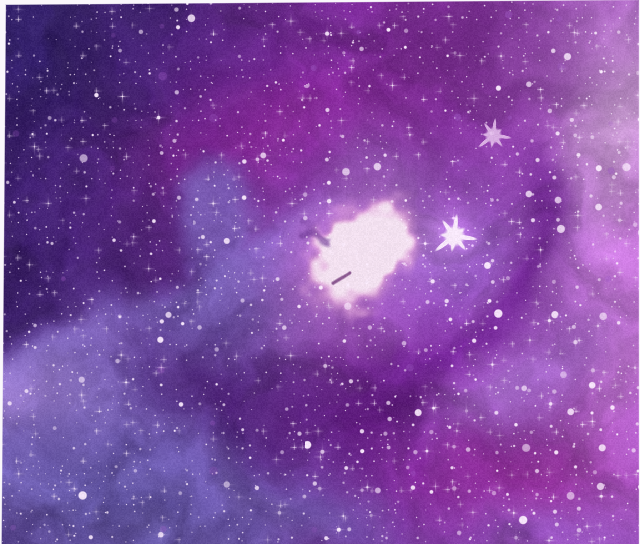
A Shadertoy shader for this background:

```glsl
// A violet nebula: a blue cloud bank with a pillar, a blazing core and pink haze.
// Soft tilted glows are blended over noise-warped space, then hashed star grids
// and two spiky stars are added. Units are canvas heights, origin lower left.

float hash(vec2 p) {
    vec3 q = fract(p.xyx * vec3(.1031, .1030, .0973));
    q += dot(q, q.yzx + 33.33);
    return fract((q.x + q.y) * q.z);
}

float noise(vec2 p) {
    vec2 i = floor(p), f = fract(p);
    f = f * f * (3. - 2. * f);
    return mix(mix(hash(i), hash(i + vec2(1, 0)), f.x),
               mix(hash(i + vec2(0, 1)), hash(i + vec2(1, 1)), f.x), f.y);
}

float fbm(vec2 p) {
    float sum = 0., amp = .5;
    for (int i = 0; i < 5; i++) {
        sum += amp * noise(p);
        p = mat2(1.6, 1.2, -1.2, 1.6) * p + 7.3;
        amp *= .5;
    }
    return sum;
}

// Gaussian ellipse, its first radius turned counterclockwise by angle
float glow(vec2 p, vec2 centre, vec2 radius, float angle) {
    float c = cos(angle), s = sin(angle);
    vec2 q = mat2(c, -s, s, c) * (p - centre) / radius;
    return exp(-dot(q, q));
}

float segment(vec2 p, vec2 a, vec2 b) {
    vec2 d = b - a;
    return length(p - a - d * clamp(dot(p - a, d) / dot(d, d), 0., 1.));
}

// One jittered star per grid cell; the rarest also get four thin rays
float starLayer(vec2 p, float cells, float density, float size) {
    vec2 id = floor(p * cells);
    vec2 jitter = vec2(hash(id + 11.), hash(id + 47.));
    vec2 d = abs(fract(p * cells) - .25 - .5 * jitter) / cells;
    float pick = hash(id + cells), aa = .8 / iResolution.y;
    float r = size * (.45 + .55 * hash(id + 83.));
    float disc = smoothstep(r + aa, r - aa, length(d));
    float rays = exp(-min(d.x, d.y) / .0012 - max(d.x, d.y) / .005);
    return step(pick, density) * (.45 + .55 * hash(id + 29.))
         * max(disc, rays * step(pick, density * .12));
}

float spikyStar(vec2 p, vec2 centre, float size) {
    vec2 d = p - centre;
    float a = atan(d.y, d.x), r = length(d) / size;
    float spikes = pow(abs(cos(a * 4. + .5)), 5.) * (.6 + .4 * cos(a * 3. + 1.));
    return smoothstep(.2, -.2, r - .75 - 1.1 * spikes);
}

void mainImage(out vec4 fragColor, in vec2 fragCoord) {
    vec2 p = fragCoord / iResolution.y;
    float wide = iResolution.x / iResolution.y;
    vec2 warp = vec2(fbm(p * 6.), fbm(p * 6. + 31.)) - .48;
    vec2 w = p + .11 * warp;
    float wisps = fbm(p * 9. + 4. * warp);

    // Dark indigo sky turning violet, then pink at the right
    vec3 col = mix(vec3(.23, .12, .41), vec3(.49, .17, .59), smoothstep(0., .8, w.x));
    col = mix(col, vec3(.64, .33, .75), smoothstep(.72, 1.18, w.x));
    col = mix(col, vec3(.17, .12, .38), .7 * glow(w, vec2(.03, 1.), vec2(.3, .22), 0.));
    col = mix(col, vec3(.54, .13, .57), .7 * glow(w, vec2(.52, .75), vec2(.24, .1), .25));
    col = mix(col, vec3(.76, .60, .79), .9 * glow(w, vec2(1.13, .77), vec2(.12, .24), 0.));
    col = mix(col, vec3(.78, .48, .83), .7 * glow(w, vec2(1.16, .4), vec2(.13, .26), -.2));

    // Cloud bank with its pillar, brighter along the rim
    float rim = .33 + .55 * w.x - w.y;
    float bank = smoothstep(-.03, .05, rim) * smoothstep(.68, .4, w.x);
    float pillar = smoothstep(.09, .025, segment(w, vec2(.41, .65), vec2(.4, .45)));
    col = mix(col, mix(vec3(.37, .26, .60), vec3(.51, .44, .75), wisps), max(bank, pillar * .85));
    col = mix(col, vec3(.66, .53, .83), .75 * glow(w, vec2(.03, .28), vec2(.16, .06), -.15));
    col = mix(col, vec3(.53, .43, .75), .55 * glow(w, vec2(.17, .36), vec2(.13, .08), .4));
    col = mix(col, vec3(.34, .32, .60), .55 * glow(w, vec2(.2, .08), vec2(.28, .16), 0.));

    // Dark lanes below, and blue haze on the lower edge
    col = mix(col, vec3(.29, .12, .45), .85 * glow(w, vec2(.42, .27), vec2(.2, .09), -.55));
    col = mix(col, vec3(.33, .08, .45), .9 * glow(w, vec2(.7, .23), vec2(.2, .1), -.2));
    col = mix(col, vec3(.58, .17, .59), .7 * glow(w, vec2(.97, .14), vec2(.2, .1), 0.));
    col = mix(col, vec3(.43, .34, .66), .75 * glow(w, vec2(.56, .04), vec2(.22, .06), -.35));
    col = mix(col, vec3(.52, .32, .70), .6 * glow(w, vec2(1., .02), vec2(.22, .06), 0.));
    col = mix(col, vec3(.68, .45, .83), .8 * glow(w, vec2(.95, .3), vec2(.17, .06), .55));

    // Halo around the core, with a dark arc sweeping under it
    col = mix(col, vec3(.59, .41, .80), .85 * glow(w, vec2(.75, .55), vec2(.23, .16), -.2));
    vec2 arc = w - vec2(.72, .58);
    float ring = exp(-pow((length(arc) - .26 - .05 * arc.x) / .035, 2.));
    col = mix(col, vec3(.43, .13, .57), .75 * ring * smoothstep(-.15, .12, arc.x - arc.y - .12));
    col = mix(col, vec3(.78, .50, .84), .85 * glow(w, vec2(.65, .53), vec2(.16, .11), .9));
    col *= .78 + .46 * wisps;
    col += .07 * (fbm(p * 28. + 5. * warp) - .48);

    // Blazing core, cut by a filament and a small crack
    vec2 ragged = p + .09 * warp + .035 * (vec2(noise(p * 45.), noise(p * 45. + 9.)) - .5);
    float core = glow(ragged, vec2(.667, .527), vec2(.105, .073), .9);
    col = mix(col, vec3(.94, .70, .88), .8 * smoothstep(.12, .45, core));
    col = mix(col, vec3(.95, .88, .94), smoothstep(.28, .52, core));
    float filament = segment(ragged, vec2(.55, .565), vec2(.613, .542));
    col = mix(col, vec3(.45, .24, .60), .65 * smoothstep(.014, .002, filament));
    float crack = segment(p + .02 * warp, vec2(.612, .477), vec2(.643, .496));
    col = mix(col, vec3(.45, .22, .48), .8 * smoothstep(.005, .001, crack));

    // Stars from dust to discs, the large ones crowding to the right
    float crowd = smoothstep(.1, 1., p.x) * smoothstep(1.05, .6, p.y);
    float stars = starLayer(p, 75., .3, .0013);
    stars = max(stars, starLayer(p + 3., 42., .35, .0023));
    stars = max(stars, starLayer(p + 7., 26., .12 + .4 * crowd, .0042));
    stars = max(stars, starLayer(p + 5., 15., .02 + .3 * crowd, .0078));
    col = mix(col, vec3(.98, .92, .99), stars);
    col = mix(col, vec3(.63, .36, .78), .45 * starLayer(p + 13., 11., .22, .008));
    col += vec3(.2, .15, .2) * glow(p, vec2(.835, .566), vec2(.045), 0.);
    col = mix(col, vec3(.97, .91, .98), spikyStar(p, vec2(.835, .566), .023));
    col = mix(col, vec3(.88, .73, .91), .9 * spikyStar(p, vec2(.907, .751), .018));

    // Fine grain and the slightly tilted pale border
    col += .04 * (hash(floor(p * 436.)) - .5);
    float inset = min(min(p.x - .003 - .008 * p.y, 1. - p.y - .009 * (1. - p.x / wide)),
                      wide - .002 - p.x);
    col = mix(vec3(.98, .97, .99), col, smoothstep(-.0015, .0015, inset));
    fragColor = vec4(clamp(col, 0., 1.), 1.);
}
```
